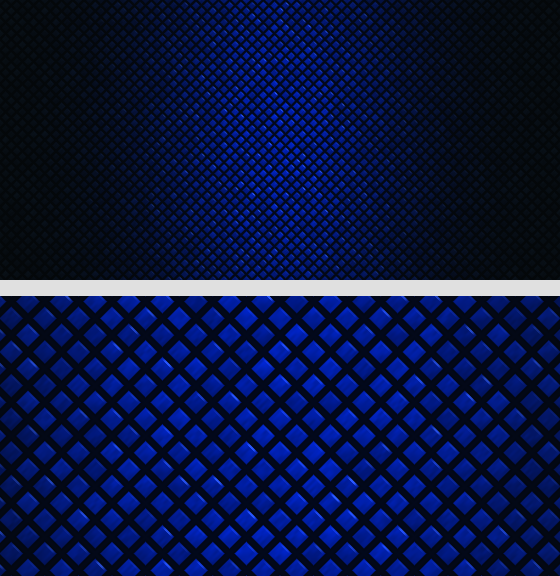
Top: the whole. Bottom: its middle third, enlarged.
This pattern is drawn by a WebGL 2 fragment shader. Its source:

```glsl
#version 300 es
precision highp float;
// Draws a blue diamond mesh with dark woven lines, lit by a tall central glow.

uniform vec2 u_resolution;
out vec4 outColor;

const float ROWS = 25.0;        // diamonds down the canvas, twice as many across
const float LINE_HALF = 0.15;   // half line width, in diamond sides
const vec3 SHADE = vec3(0.027, 0.050, 0.068);
const vec3 BLUE = vec3(0.000, 0.115, 0.640);
const vec3 LINE_DARK = vec3(0.016, 0.028, 0.036);
const vec3 LINE_LIT = vec3(0.008, 0.030, 0.100);
const vec3 GLINT = vec3(0.300, 0.420, 0.700);

float hash(vec2 p) {
    vec3 h = fract(vec3(p.xyx) * 0.1031);
    h += dot(h, h.yzx + 33.33);
    return fract((h.x + h.y) * h.z);
}

float valueNoise(vec2 p) {
    vec2 i = floor(p);
    vec2 f = fract(p);
    f = f * f * (3.0 - 2.0 * f);
    float low = mix(hash(i), hash(i + vec2(1.0, 0.0)), f.x);
    float high = mix(hash(i + vec2(0.0, 1.0)), hash(i + vec2(1.0)), f.x);
    return mix(low, high, f.y);
}

// Oval light, wider than the canvas is tall along its vertical axis
float glow(vec2 p) {
    return exp(-p.x * p.x / 0.20 - p.y * p.y / 0.75);
}

// Coverage of the face inside the lines; cell runs from -0.5 to 0.5
float faceMask(vec2 cell, float blur) {
    float edge = 0.5 - max(abs(cell.x), abs(cell.y));
    return smoothstep(LINE_HALF - blur, LINE_HALF + blur, edge);
}

// Thin stroke along the upper right side of a face
float glintMask(vec2 cell, float blur) {
    float across = 1.0 - smoothstep(0.03, 0.03 + blur, abs(cell.x - 0.31));
    float along = 1.0 - smoothstep(0.08, 0.34, abs(cell.y));
    return across * along;
}

// Soft sheen along the middle of each line
float wireSheen(vec2 cell) {
    vec2 rim = 0.5 - abs(cell);
    return 1.0 - smoothstep(0.0, LINE_HALF, min(rim.x, rim.y));
}

vec3 faceColor(vec2 cell, vec2 id, vec2 grid, float light) {
    float tone = mix(0.86, 1.12, hash(id));
    float grain = mix(0.90, 1.10, valueNoise(grid * vec2(3.0, 9.0)));
    float slope = 1.0 + 0.22 * (cell.x - cell.y);
    return mix(SHADE, BLUE, light) * tone * grain * slope;
}

void main() {
    vec2 p = (gl_FragCoord.xy - 0.5 * u_resolution) / u_resolution.y;
    float light = glow(p);

    // Diagonal lattice
    vec2 grid = vec2(p.x + p.y, p.x - p.y) * ROWS;
    vec2 id = floor(grid) + 200.0;
    vec2 cell = fract(grid) - 0.5;
    float blur = ROWS * 1.1 / u_resolution.y;

    // Lines, then faces, then glints that differ from face to face
    vec3 color = mix(LINE_DARK, LINE_LIT, light) * (0.85 + 0.25 * wireSheen(cell));
    color = mix(color, faceColor(cell, id, grid, light), faceMask(cell, blur));
    float strength = 0.12 + 0.50 * pow(hash(id + 57.0), 3.0);
    color += GLINT * glintMask(cell, blur) * strength * light;

    outColor = vec4(color, 1.0);
}
```
